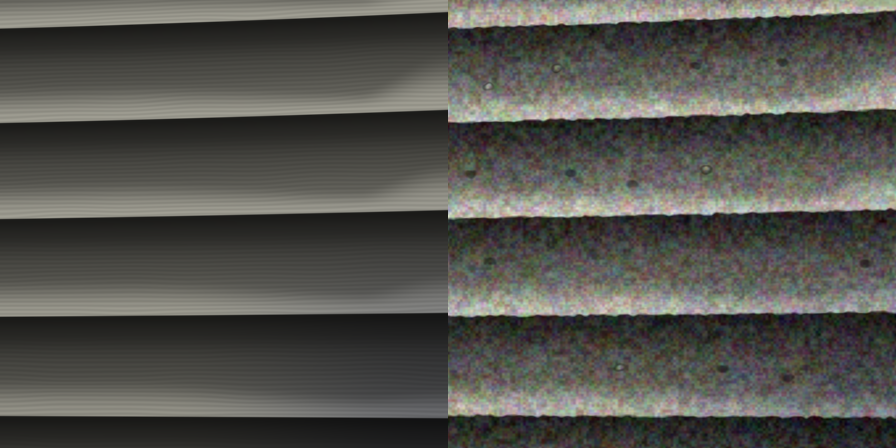
Give the GLSL for this pattern, as a Shadertoy shader.

```glsl
vec3 hash3(vec2 p) {
    vec3 q = fract(vec3(p.xyx) * vec3(0.1031, 0.1030, 0.0973));
    q += dot(q, q.yxz + 33.33);
    return fract((q.xxy + q.yzz) * q.zyx);
}

vec3 colorNoise(vec2 p) {
    vec2 cell = floor(p), f = fract(p);
    f = f * f * (3.0 - 2.0 * f);
    return mix(mix(hash3(cell), hash3(cell + vec2(1, 0)), f.x),
               mix(hash3(cell + vec2(0, 1)), hash3(cell + 1.0), f.x), f.y);
}

// Slat coordinate: whole numbers lie on the lower edges, spacing grows downward
float slatCoord(float x, float down) {
    float bow = x + 0.25 * x * (x - 1.0);
    float a = mix(0.0018, 0.0028, bow);
    float b = mix(0.2090, 0.2155, bow);
    float c = mix(0.066, 0.029, bow) - down;
    return (sqrt(b * b - 4.0 * a * c) - b) / (2.0 * a);
}

// Brightness of one slat, from the shadow at its top to the lit lower lip
float slatLight(float s, float x, float slat) {
    float upper = clamp(1.0 - slat / 3.5, 0.0, 1.0);
    float onset = 0.60 + 0.15 * smoothstep(0.25, 0.85, x)
                - 0.38 * upper * smoothstep(0.80, 1.0, x);
    float light = 0.105 + 0.04 * smoothstep(0.0, 0.15, s);
    light += 0.13 * smoothstep(0.10, 0.48, s);
    light += 0.11 * smoothstep(0.38, 0.85, s);
    light += 0.22 * smoothstep(onset, 0.97, s);
    return light;
}

// Sparse oval stains, some with a pale centre
float stains(vec2 q) {
    vec3 h = hash3(floor(q) + 17.0);
    vec2 d = (fract(q) - 0.3 - 0.4 * h.xy) * vec2(0.167, 0.22);
    float r = length(d / vec2(0.016, 0.011));
    float dark = 1.0 - smoothstep(0.5, 1.1, r);
    float pale = step(0.75, h.z) * (1.0 - smoothstep(0.2, 0.8, r));
    return step(0.45, h.z) * (dark - 1.6 * pale);
}

void mainImage(out vec4 fragColor, in vec2 fragCoord) {
    vec2 uv = fragCoord / iResolution.xy;
    float rough = step(0.5, uv.x);
    float x = fract(uv.x * 2.0);
    float down = 1.0 - uv.y;
    vec2 p = vec2(uv.x * 2.0, uv.y);

    // The rough half has a slightly ragged edge
    vec3 blotch = colorNoise(p * 75.0) - 0.5;
    float k = slatCoord(x, down + rough * 0.006 * blotch.x);
    float slat = floor(k), s = fract(k);

    // Slat shading with a smoothed lower edge
    float soft = 1.0 / (0.22 * iResolution.y) + 0.012 * rough;
    float light = slatLight(s, x, slat);
    light = mix(light, 0.10, smoothstep(0.99 - soft, 1.0, s));

    // Fine wood grain along the slats
    float wave = colorNoise(vec2(x * 7.0, k * 5.0)).x;
    float grain = sin(6.2832 * (k * 23.0 + 0.8 * wave));
    light *= 1.0 + mix(0.045, 0.015, rough) * grain * smoothstep(0.1, 0.4, s);

    // Cooler, dimmer light toward the lower right
    float dim = smoothstep(0.35, 1.0, x) * smoothstep(0.35, 0.95, down);
    light *= 1.0 - 0.26 * dim;
    light *= 1.0 - 0.08 * smoothstep(0.5, 1.0, down);
    vec3 tint = mix(vec3(1.0, 0.99, 0.92), vec3(0.97, 0.98, 1.01), dim);
    vec3 color = light * tint;

    // Speckled, stained and brighter finish on the right half
    vec3 fine = colorNoise(p * 170.0 + 40.0) - 0.5;
    vec3 broad = colorNoise(p * 28.0 + 9.0) - 0.5;
    vec3 speckle = 0.15 * blotch + 0.13 * fine + 0.06 * broad;
    speckle += 0.09 * (fine.y + blotch.z);
    vec3 worn = color * 1.18 + 0.015 + speckle * (0.55 + 0.7 * light);
    worn *= 1.0 - 0.42 * stains(vec2(x * 6.0, k)) * (1.0 - smoothstep(0.6, 0.9, s));

    // Pale green patch in the upper right corner
    float patchMask = smoothstep(0.89, 0.92, x) * (1.0 - smoothstep(0.010, 0.018, down));
    worn = mix(worn, vec3(0.56, 0.68, 0.48), 0.6 * patchMask);

    fragColor = vec4(clamp(mix(color, worn, rough), 0.0, 1.0), 1.0);
}
```
